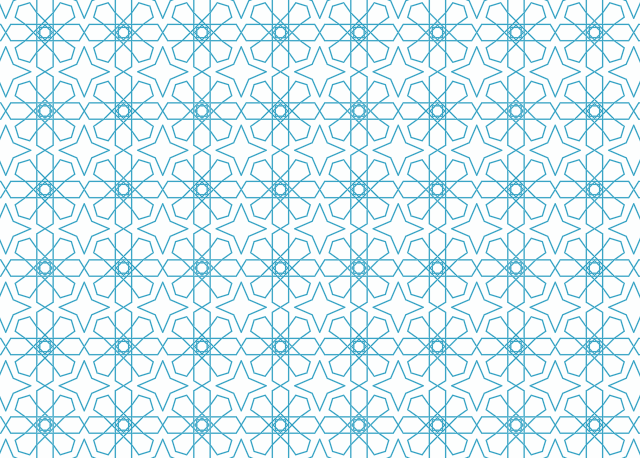
This pattern is drawn by a WebGL 1 fragment shader. Its source:

```glsl
precision highp float;
// Line lattice of eight-fold rosettes with four-pointed stars between them.
// Each square cell is folded into one octant (0 <= y <= x), where a few
// segments describe the whole motif; mirroring restores the full rosette.

uniform vec2 u_resolution;

#define REPEATS_ACROSS 8.153
#define FIRST_CENTRE vec2(0.573, 0.420)
#define LINE_WIDTH 0.0155
#define SOFTNESS 0.75
#define BAND 0.104
#define HEX_SHOULDER 0.436
#define PETAL_SHOULDER vec2(0.379, 0.195)
#define PETAL_TIP 0.336
#define STAR_RADII vec2(0.319, 0.096)
#define HUB 0.066
#define LINE_COLOR vec3(0.15, 0.61, 0.75)
#define PAPER_COLOR vec3(0.992, 0.997, 0.998)

const float ROOT2 = 1.41421356;

float segment(vec2 p, vec2 a, vec2 b) {
  vec2 ab = b - a;
  float t = clamp(dot(p - a, ab) / dot(ab, ab), 0.0, 1.0);
  return length(p - a - ab * t);
}

// Reflect the cell onto the octant between the x axis and the diagonal.
vec2 foldOctant(vec2 p) {
  p = abs(p);
  return p.x > p.y ? p : p.yx;
}

// Two overlapping squares, one upright and one turned by 45 degrees.
float hubSquares(vec2 q, float apothem) {
  float upright = segment(q, vec2(apothem, 0.0), vec2(apothem));
  float turned = segment(q, vec2(apothem * ROOT2, 0.0), vec2(apothem / ROOT2));
  return min(upright, turned);
}

float rosette(vec2 q) {
  vec2 crossing = vec2(BAND * (1.0 + ROOT2), BAND);
  vec2 shoulder = vec2(HEX_SHOULDER, BAND);

  // Interlaced bands through the centre
  float d = hubSquares(q, BAND);
  d = min(d, segment(q, vec2(BAND), shoulder));
  d = min(d, segment(q, vec2(BAND * ROOT2, 0.0), crossing));

  // Pointed end of the axial petal
  d = min(d, segment(q, shoulder, vec2(0.5, 0.0)));

  // Flared side and end of the diagonal petal
  d = min(d, segment(q, crossing, PETAL_SHOULDER));
  d = min(d, segment(q, PETAL_SHOULDER, vec2(PETAL_TIP)));

  return min(d, hubSquares(q, HUB));
}

// Quarter of the four-pointed star sitting on the cell corner
float cornerStar(vec2 q) {
  return segment(q, vec2(0.5, 0.5 - STAR_RADII.x), vec2(0.5 - STAR_RADII.y));
}

void main() {
  float pixel = REPEATS_ACROSS / u_resolution.x;
  vec2 grid = gl_FragCoord.xy * pixel - FIRST_CENTRE;
  vec2 q = foldOctant(fract(grid + 0.5) - 0.5);

  float d = min(rosette(q), cornerStar(q)) - 0.5 * LINE_WIDTH;
  float ink = 1.0 - smoothstep(-SOFTNESS * pixel, SOFTNESS * pixel, d);
  gl_FragColor = vec4(mix(PAPER_COLOR, LINE_COLOR, ink), 1.0);
}
```
